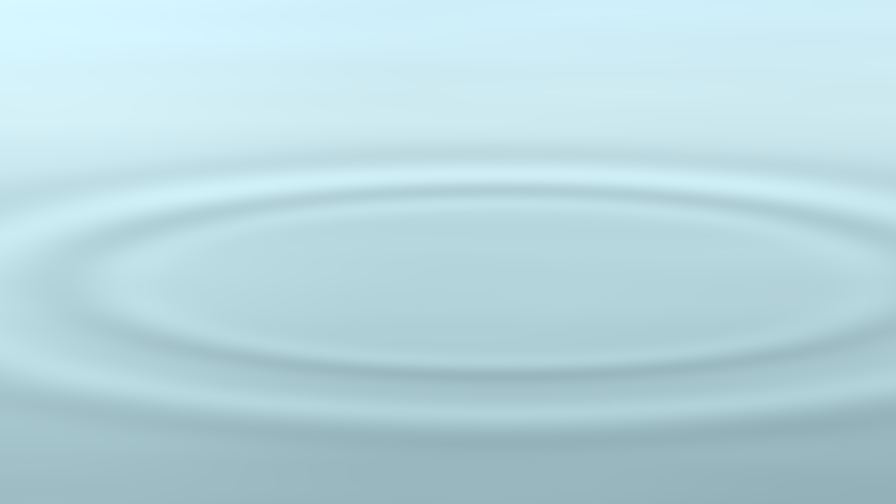
A WebGL 2 fragment shader for this background:

```glsl
#version 300 es
precision highp float;
// Calm pale-blue water with soft, flattened concentric ripples.

uniform vec2 u_resolution;
out vec4 fragColor;

// Water colours, from the near edge to the far edge
const vec3 NEAR_WATER = vec3(0.585, 0.705, 0.735);
const vec3 MID_WATER  = vec3(0.715, 0.840, 0.868);
const vec3 FAR_WATER  = vec3(0.803, 0.917, 0.942);
const vec3 SKY_GLOW   = vec3(0.815, 0.945, 0.995);
const vec3 LIGHT_TINT = vec3(0.95, 1.0, 1.0);

// Ripple layout, in units of canvas height
const float RIPPLE_X = 0.995;
const float FLATTEN  = 4.75;
const float SIDE_STRENGTH = 0.5;
const int RING_COUNT = 4;
// Each ring: centre height, vertical radius, softness, brightness
const vec4 RINGS[RING_COUNT] = vec4[](
    vec4(0.439, 0.156, 0.011,  0.037),
    vec4(0.439, 0.185, 0.012, -0.062),
    vec4(0.416, 0.237, 0.017,  0.070),
    vec4(0.410, 0.285, 0.018, -0.038));

const float SIDE_LIGHT = 0.030;
const vec2 STREAK_SCALE = vec2(1.6, 19.0);
const float STREAK_STRENGTH = 0.012;

vec2 hashGradient(vec2 cell) {
    float h = fract(sin(dot(cell, vec2(127.1, 311.7))) * 43758.5);
    float angle = 6.2832 * h;
    return vec2(cos(angle), sin(angle));
}

float gradientNoise(vec2 p) {
    vec2 i = floor(p);
    vec2 f = p - i;
    vec2 u = f * f * f * (f * (f * 6.0 - 15.0) + 10.0);
    float a = dot(hashGradient(i), f);
    float b = dot(hashGradient(i + vec2(1, 0)), f - vec2(1, 0));
    float c = dot(hashGradient(i + vec2(0, 1)), f - vec2(0, 1));
    float d = dot(hashGradient(i + vec2(1, 1)), f - vec2(1, 1));
    return mix(mix(a, b, u.x), mix(c, d, u.x), u.y);
}

// Soft elliptical band, fainter at its left and right ends
float ringLight(vec2 p, vec4 ring) {
    vec2 q = (p - vec2(RIPPLE_X, ring.x)) / vec2(FLATTEN, 1.0);
    float radius = length(q);
    float offset = (radius - ring.y) / ring.z;
    float facing = abs(q.y) / max(radius, 0.001);
    return ring.w * exp(-0.5 * offset * offset) * mix(SIDE_STRENGTH, 1.0, facing);
}

vec3 waterColor(vec2 p, float across) {
    vec3 color = mix(NEAR_WATER, MID_WATER, smoothstep(-0.05, 0.52, p.y));
    color = mix(color, FAR_WATER, smoothstep(0.53, 0.80, p.y));
    float glow = smoothstep(0.78, 1.02, p.y) * mix(1.0, 0.55, across);
    color = mix(color, SKY_GLOW, glow);
    // Light falls off from the left edge
    float side = 1.0 - smoothstep(0.0, 0.5, across);
    float shade = smoothstep(0.6, 1.0, across) * (1.0 - smoothstep(0.2, 0.6, p.y));
    return color + LIGHT_TINT * (SIDE_LIGHT * side - 0.015 * shade);
}

void main() {
    vec2 uv = gl_FragCoord.xy / u_resolution;
    vec2 p = gl_FragCoord.xy / u_resolution.y;

    float light = 0.0;
    for (int i = 0; i < RING_COUNT; i++) {
        light += ringLight(p, RINGS[i]);
    }

    // Faint horizontal streaks on the surface
    light += STREAK_STRENGTH * gradientNoise(p * STREAK_SCALE);

    vec3 color = waterColor(p, uv.x) + LIGHT_TINT * light;
    fragColor = vec4(clamp(color, 0.0, 1.0), 1.0);
}
```
